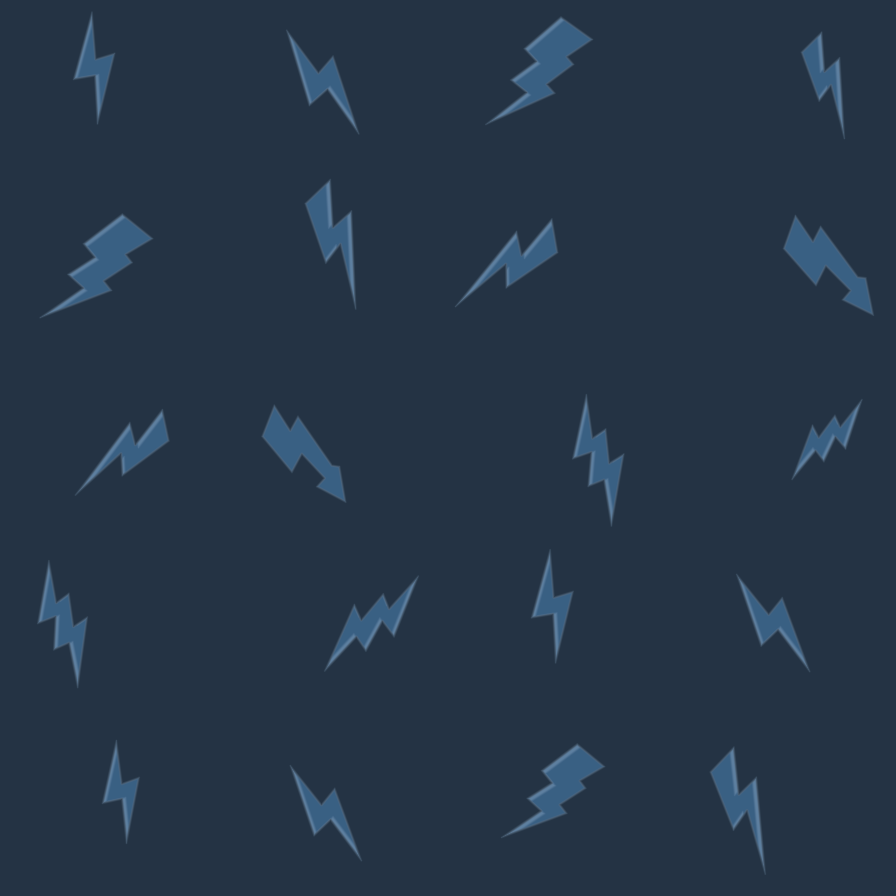
A WebGL 2 fragment shader for this pattern:

```glsl
#version 300 es
precision highp float;
// Scattered blue lightning bolts with pale bevelled edges on dark slate.

#define CELL vec2(0.25, 0.2)
#define JITTER vec2(0.055, 0.028)
#define MIN_SIZE 0.115
#define MAX_SIZE 0.148
#define LEAN 0.55
#define TILT 0.14
#define BEVEL 0.0048
#define SOFTNESS 0.0018
#define SLATE vec3(0.14, 0.20, 0.265)
#define RIM vec3(0.33, 0.42, 0.51)
#define FILL vec3(0.225, 0.375, 0.515)
#define SHINE vec3(0.39, 0.52, 0.645)

const int CORNERS = 11;

uniform vec2 u_resolution;
out vec4 outColor;

vec3 hash32(vec2 p) {
    vec3 q = fract(p.xyx * vec3(0.1031, 0.1030, 0.0973));
    q += dot(q, q.yxz + 33.33);
    return fract((q.xxy + q.yzz) * q.zyx);
}

// Bolt outlines of unit length; unused corners repeat the last one.
vec2[CORNERS] boltOutline(int kind) {
    if (kind == 0) { // two pointed strokes
        vec2 end = vec2(-0.19, -0.10);
        return vec2[CORNERS](vec2(-0.02, 0.5), vec2(0.01, 0.08), vec2(0.18, 0.13),
            vec2(0.02, -0.5), vec2(0.0, -0.07), end, end, end, end, end, end);
    }
    if (kind == 1) { // blunt head, pointed tail
        vec2 end = vec2(-0.22, 0.31);
        return vec2[CORNERS](vec2(-0.03, 0.5), vec2(0.0, 0.13), vec2(0.14, 0.26),
            vec2(0.19, -0.5), vec2(0.06, 0.0), vec2(-0.05, -0.15), end, end, end, end, end);
    }
    if (kind == 2) { // three pointed strokes
        vec2 end = vec2(-0.2, 0.01);
        return vec2[CORNERS](vec2(-0.1, 0.5), vec2(-0.05, 0.17), vec2(0.05, 0.24),
            vec2(0.08, -0.02), vec2(0.19, 0.05), vec2(0.1, -0.5), vec2(0.04, -0.15),
            vec2(-0.08, -0.2), vec2(-0.06, 0.06), end, end);
    }
    if (kind == 3) { // diagonal, blunt head and three strokes
        return vec2[CORNERS](vec2(0.18, 0.41), vec2(0.42, 0.23), vec2(0.22, 0.10),
            vec2(0.27, 0.04), vec2(0.06, -0.11), vec2(0.12, -0.18), vec2(-0.42, -0.41),
            vec2(-0.1, -0.17), vec2(-0.22, -0.07), vec2(-0.02, 0.07), vec2(-0.11, 0.17));
    }
    // diagonal with an arrowhead
    return vec2[CORNERS](vec2(-0.28, 0.45), vec2(-0.13, 0.22), vec2(-0.06, 0.35),
        vec2(0.26, -0.1), vec2(0.33, -0.11), vec2(0.39, -0.44), vec2(0.12, -0.3),
        vec2(0.19, -0.22), vec2(-0.02, 0.0), vec2(-0.11, -0.17), vec2(-0.39, 0.16));
}

// Signed distance to a closed polygon, negative inside.
float polygonDistance(vec2 p, vec2[CORNERS] corner) {
    float nearest = 1e6, side = 1.0;
    for (int i = 0; i < CORNERS; i++) {
        vec2 a = corner[i];
        vec2 edge = corner[(i + CORNERS - 1) % CORNERS] - a;
        vec2 w = p - a;
        vec2 gap = w - edge * clamp(dot(w, edge) / max(dot(edge, edge), 1e-6), 0.0, 1.0);
        nearest = min(nearest, dot(gap, gap));
        bvec3 crossing = bvec3(p.y >= a.y, p.y < a.y + edge.y, edge.x * w.y > edge.y * w.x);
        if (all(crossing) || all(not(crossing))) side = -side;
    }
    return side * sqrt(nearest);
}

vec3 paintBolt(vec3 color, vec2 p, vec2 cell, float soft) {
    vec3 rnd = hash32(cell + 17.0);
    p -= (cell + 0.5) * CELL + (rnd.xy * 2.0 - 1.0) * JITTER;
    if (dot(p, p) > 0.01) return color;

    // Eight slots: three upright bolts, the same three leaning, two diagonals
    int slot = int(mod(3.0 * cell.x + 2.0 * cell.y, 8.0));
    int kind = slot < 6 ? slot % 3 : slot - 3;
    bool leaning = slot >= 3 && slot < 6;
    if (leaning && kind > 0) p.x = -p.x;
    float angle = (leaning ? LEAN : 0.0) + (rnd.z - 0.5) * TILT;
    float c = cos(angle), s = sin(angle);
    p = vec2(c * p.x + s * p.y, c * p.y - s * p.x);
    float size = mix(MIN_SIZE, MAX_SIZE, fract(rnd.z * 7.0 + rnd.x));

    vec2[CORNERS] corners = boltOutline(kind);
    float d = polygonDistance(p / size, corners) * size;
    if (d > soft) return color;

    // Bevel: the strip that leaves the bolt when shifted toward its lit side
    vec2 lit = kind == 1 ? vec2(1.0, 0.2) : vec2(-0.9, kind == 3 ? 0.6 : -0.3);
    if (kind == 4) lit = vec2(0.0);
    float shifted = polygonDistance((p + lit * BEVEL) / size, corners) * size;
    float shine = smoothstep(-soft, soft, shifted);
    vec3 body = mix(FILL, SHINE, 0.85 * shine);
    body = mix(RIM, body, smoothstep(0.0, 1.4 * soft, -d));
    return mix(color, body, smoothstep(soft, -soft, d));
}

void main() {
    vec2 p = gl_FragCoord.xy / u_resolution.y;
    float soft = max(SOFTNESS, 0.75 / u_resolution.y);
    vec2 home = floor(p / CELL);
    vec3 color = SLATE;
    for (int y = -1; y <= 1; y++)
        for (int x = -1; x <= 1; x++)
            color = paintBolt(color, p, home + vec2(x, y), soft);
    outColor = vec4(color, 1.0);
}
```
